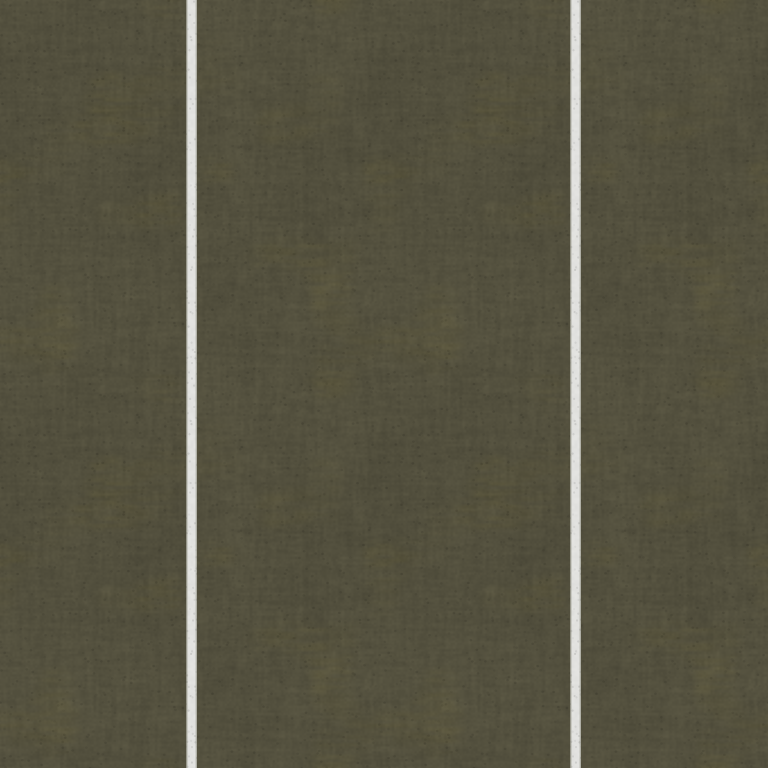
This texture is drawn by a Shadertoy shader. Its source:

```glsl
// Olive woven cloth with thin off-white vertical pinstripes, in 2 by 2 equal tiles.
// Wrapped value noise, stretched along warp and weft, gives the threads and mottling;
// wrapped cellular noise scatters dark flecks on the cloth and grey ones on the stripe.

const float REPEATS = 2.0;            // tiles across and down
const vec3 CLOTH = vec3(0.325, 0.313, 0.242);
const vec3 STRIPE = vec3(0.885, 0.885, 0.875);
const vec3 STRIPE_EDGE = vec3(0.68, 0.68, 0.64);
const vec3 WARM_TINT = vec3(0.022, 0.017, -0.006);
const float STRIPE_CENTRE = 0.499;    // in tile widths
const float STRIPE_HALF = 0.0138;     // half width, in tile widths
const float EDGE_WIDTH = 0.0035;      // grey selvage inside the stripe
const float THREAD_CONTRAST = 0.060;
const float GRAIN_CONTRAST = 0.060;
const float MOTTLE_CONTRAST = 0.050;
const float FLECK_CONTRAST = 0.11;

float hash(vec2 cell, float seed) {
    vec3 q = fract(vec3(cell.xyx + seed * 17.3) * vec3(0.1031, 0.1030, 0.0973));
    q += dot(q, q.yzx + 33.33);
    return fract((q.x + q.y) * q.z);
}

// Smooth noise from -0.5 to 0.5, repeating once per tile
float wrapNoise(vec2 uv, vec2 cells, float seed) {
    vec2 p = uv * cells;
    vec2 i = floor(p);
    vec2 f = fract(p);
    f = f * f * (3.0 - 2.0 * f);
    vec2 a = mod(i, cells);
    vec2 b = mod(i + 1.0, cells);
    float low = mix(hash(a, seed), hash(vec2(b.x, a.y), seed), f.x);
    float high = mix(hash(vec2(a.x, b.y), seed), hash(b, seed), f.x);
    return mix(low, high, f.y) - 0.5;
}

// Scattered soft dots: one jittered point per cell, shown with the given chance
float flecks(vec2 uv, vec2 cells, float radius, float chance, float seed) {
    vec2 p = uv * cells;
    vec2 i = floor(p);
    float mask = 0.0;
    for (int y = -1; y <= 1; y++)
    for (int x = -1; x <= 1; x++) {
        vec2 cell = i + vec2(x, y);
        vec2 id = mod(cell, cells);
        vec2 point = cell + vec2(hash(id, seed), hash(id, seed + 1.0));
        float strength = step(hash(id, seed + 2.0), chance) * (0.4 + 0.6 * hash(id, seed + 3.0));
        mask = max(mask, strength * (1.0 - smoothstep(0.3 * radius, radius, length(p - point))));
    }
    return mask;
}

vec3 clothColour(vec2 uv) {
    // Threads running across and down, short and long
    float threads = wrapNoise(uv, vec2(22.0, 150.0), 1.0)
                  + wrapNoise(uv, vec2(130.0, 18.0), 2.0)
                  + 0.5 * wrapNoise(uv, vec2(6.0, 70.0), 3.0)
                  + 0.5 * wrapNoise(uv, vec2(64.0, 5.0), 4.0);
    float grain = wrapNoise(uv, vec2(170.0), 5.0) + 0.7 * wrapNoise(uv, vec2(84.0), 6.0);
    float mottle = wrapNoise(uv, vec2(5.0), 7.0) + 0.6 * wrapNoise(uv, vec2(13.0), 8.0);
    float dark = flecks(uv, vec2(64.0, 72.0), 0.34, 0.22, 9.0);
    float shade = 1.0 + THREAD_CONTRAST * threads + GRAIN_CONTRAST * grain
                + MOTTLE_CONTRAST * mottle - FLECK_CONTRAST * dark;

    // Faint yellowish worn patches
    float warm = smoothstep(0.05, 0.4, wrapNoise(uv, vec2(7.0, 9.0), 13.0));
    warm *= 0.5 + wrapNoise(uv, vec2(24.0, 100.0), 14.0);
    return CLOTH * shade + WARM_TINT * warm;
}

vec3 stripeColour(vec2 uv, float inset, float pixel) {
    float core = smoothstep(0.0, EDGE_WIDTH + pixel, inset);
    float wear = flecks(uv, vec2(96.0, 90.0), 0.4, 0.3, 20.0);
    float grain = wrapNoise(uv, vec2(120.0, 140.0), 24.0);
    vec3 colour = mix(STRIPE_EDGE, STRIPE, core);
    return colour * (1.0 + 0.03 * grain - 0.10 * wear);
}

void mainImage(out vec4 fragColor, in vec2 fragCoord) {
    vec2 uv = fract(fragCoord / iResolution.xy * REPEATS);
    float pixel = REPEATS / iResolution.x;

    // Distance inside the stripe, positive within it
    float inset = STRIPE_HALF - abs(uv.x - STRIPE_CENTRE);
    float cover = smoothstep(-0.5 * pixel, 0.5 * pixel, inset);

    vec3 colour = mix(clothColour(uv), stripeColour(uv, inset, pixel), cover);
    fragColor = vec4(colour, 1.0);
}
```
